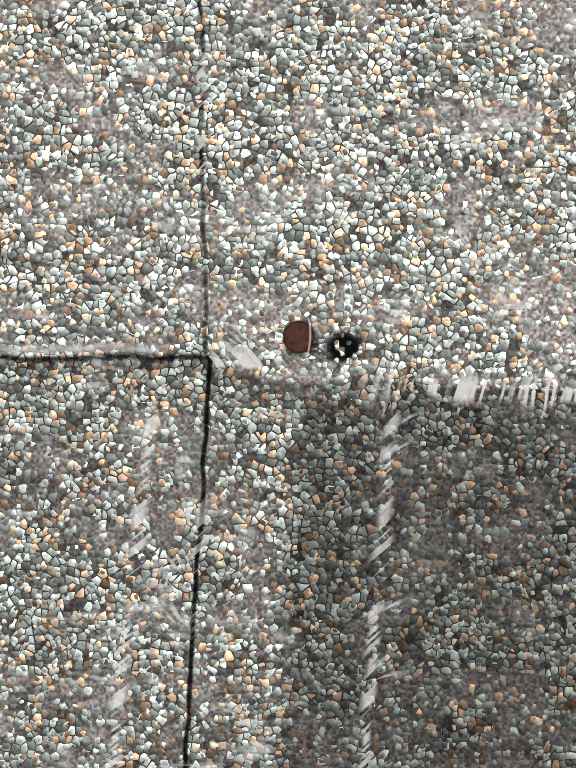
Write a Shadertoy shader that draws this texture.

```glsl
// Weathered mineral roofing felt: stone chips from two cellular layers over
// gritty ground, overlapping sheets with dark seams, and pale frayed fibres
// made from stretched noise, around a rusty nail head and a patch of tar.

float hash(vec2 p) {
    vec3 q = fract(p.xyx * .1031);
    q += dot(q, q.yzx + 33.33);
    return fract((q.x + q.y) * q.z);
}

float noise(vec2 p) {
    vec2 i = floor(p), f = fract(p);
    f *= f * (3. - 2. * f);
    return mix(mix(hash(i), hash(i + vec2(1, 0)), f.x),
               mix(hash(i + vec2(0, 1)), hash(i + 1.), f.x), f.y);
}

float fbm(vec2 p) {
    return .55 * noise(p) + .3 * noise(p * 2.1 + 7.) + .15 * noise(p * 4.3 + 19.);
}

// 1 between lo and hi, with soft ends
float band(float x, float lo, float hi, float soft) {
    return smoothstep(lo - soft, lo + soft, x) * (1. - smoothstep(hi - soft, hi + soft, x));
}

// Angular stones: rgb is the lit colour, a the coverage
vec4 chips(vec2 p, float scale, float cover) {
    vec2 g = p * scale, cell = floor(g), id = cell, away = vec2(0);
    float nearest = 9., second = 9.;
    for (int j = -1; j <= 1; j++)
    for (int i = -1; i <= 1; i++) {
        vec2 c = cell + vec2(i, j);
        vec2 v = g - c - .1 - .8 * vec2(hash(c), hash(c + 51.7));
        float d = length(v * vec2(.8 + .5 * hash(c + 9.3), 1.));
        if (d < nearest) { second = nearest; nearest = d; id = c; away = v; }
        else second = min(second, d);
    }
    float body = smoothstep(.03, .13 + scale / iResolution.y, second - nearest);
    vec3 tint = mix(vec3(.96, 1., .96), vec3(1.12, .94, .77), step(.8, hash(id + 23.1)));
    float tone = mix(.38, .98, hash(id + 3.7)) * (1. + .6 * dot(away, vec2(.4, .9)));
    return vec4(tint * tone, body * step(hash(id + 77.7), cover));
}

// Hairs along a line: q.x runs along it, q.y across it
float fray(vec2 q, float reach) {
    float hair = smoothstep(.35, .75, noise(vec2(q.x * 230., q.y * 22.)));
    float len = reach * (.25 + noise(vec2(q.x * 45., 3.)));
    return hair * (1. - smoothstep(.2 * len, len, abs(q.y)));
}

// Hairs that fan out from one root
float tuft(vec2 q, float angle, float len) {
    vec2 dir = vec2(cos(angle), sin(angle));
    float u = dot(q, dir), v = dot(q, vec2(-dir.y, dir.x));
    float spread = v / (max(u, 0.) + .012) + 8. * u;
    float hair = smoothstep(.35, .8, noise(vec2(spread * 9. + angle * 17., u * 25.)));
    return hair * band(spread, -.45, .75, .25) * band(u, 0., len * .7, len * .3);
}

void mainImage(out vec4 fragColor, in vec2 fragCoord) {
    vec2 p = fragCoord / iResolution.y;
    float px = 1. / iResolution.y;
    p.x *= .75 * iResolution.y / iResolution.x;
    vec2 w = p + .005 * (vec2(noise(p * 30.), noise(p * 30. + 40.)) - .5);

    // Sheet layout
    float ledge = mix(.535, .499, smoothstep(.25, .37, p.x)) - .012 * smoothstep(.5, .75, p.x);
    float upper = smoothstep(ledge - .004, ledge + .004, w.y);
    float seam = mix(mix(.241, .271, p.y * 2.), .276 - .015 * p.y, upper);
    float patchEdge = mix(.358, .39, p.y * 2.);
    float shade = smoothstep(-.018, .018, w.x - patchEdge) * (1. - smoothstep(.465, .492, w.y));

    // Ground and stones
    float worn = smoothstep(.45, .78, fbm(p * vec2(15., 20.))
               + .2 * band(p.y, .51, .62, .05) * smoothstep(.25, .34, p.x) + .06 * shade);
    vec3 col = mix(vec3(.2, .19, .18), vec3(.56, .53, .515), .3 + .7 * worn);
    col *= .7 + .6 * noise(p * 330.);
    vec4 stone = chips(w, 92., .9 - .55 * worn);
    col = mix(col, stone.rgb, stone.a);
    stone = chips(w + 3.3, 135., .5 - .25 * worn);
    col = mix(col, stone.rgb, stone.a);
    col *= .82 + .36 * noise(p * 260. + 11.);
    col *= mix(.95, 1.1, upper) * (1. - .32 * shade);

    // Seams and the shadow under the ledge
    float gap = 1. - smoothstep(.001, .0035 + px, abs(w.x - seam));
    col *= 1. - gap * mix(.8, .55 * smoothstep(.3, .6, noise(vec2(p.y * 35., 2.))), upper);
    float below = ledge - w.y;
    float left = 1. - smoothstep(.25, .3, p.x);
    col *= 1. - mix(.3, .72, left) * band(below, -.003, .004, .004);
    col *= 1. - .22 * band(below, 0., .02, .012);

    // Pale turned-up rim on the left sheet
    float rim = band(w.y - ledge, .006, .017, .005) * (1. - smoothstep(.17, .25, p.x));
    col = mix(col, vec3(.72, .71, .7) * (.8 + .4 * noise(p * vec2(90., 220.))), .75 * rim);

    // Frayed edges
    float rise = w.y - .522;
    float fibre = fray(vec2(w.x + .7 * rise + 6. * rise * rise, rise), .06)
                * band(p.x, .275, .37, .012) * smoothstep(-.004, .002, rise);
    rise = w.y - ledge;
    fibre = max(fibre, fray(vec2(w.x - .25 * rise, rise), .034) * smoothstep(.4, .55, p.x));
    float lower = 1. - smoothstep(.46, .49, p.y);
    float dx = w.x - mix(.146, .199, p.y / .48);
    fibre = max(fibre, .9 * fray(vec2(p.y - .8 * dx, dx), .017) * lower);
    dx = w.x - mix(.473, .513, p.y / .48);
    fibre = max(fibre, .8 * fray(vec2(p.y - dx, dx), .016) * lower);
    dx = w.x - seam;
    float patchy = max(band(p.y, .76, .93, .03), .7 * band(p.y, .18, .36, .04));
    fibre = max(fibre, .85 * fray(vec2(p.y - dx, dx), .014) * patchy);

    // Loose tufts: root, angle, length
    vec4 roots[11] = vec4[](
        vec4(.5, .4, 1.1, .05), vec4(.503, .435, 1.2, .055), vec4(.485, .19, 1.1, .06),
        vec4(.482, .115, .9, .05), vec4(.251, .315, 1.5, .045), vec4(.247, .185, 2.7, .05),
        vec4(.25, .24, 2.9, .06), vec4(.264, .69, 3., .045), vec4(.582, .81, .6, .055),
        vec4(.415, .795, 2.6, .04), vec4(.61, .68, 2.2, .045));
    for (int i = 0; i < 11; i++)
        fibre = max(fibre, .85 * tuft(w - roots[i].xy, roots[i].z, roots[i].w));
    float wisps = smoothstep(.6, .8, fbm(p * vec2(16., 30.) + 31.))
                * smoothstep(.35, .75, noise(vec2(p.x * 45. + p.y * 60., p.y * 190.)));
    fibre = max(fibre, .6 * wisps * (1. - .7 * shade));
    col = mix(col, vec3(.88, .87, .86), .9 * fibre);

    // Tar patch, then the nail head with a hair across it
    float tar = 1. - smoothstep(.012, .03, length((w - vec2(.447, .547)) * vec2(.85, 1.)));
    col = mix(col, vec3(.06, .065, .07), tar * smoothstep(.25, .5, noise(p * 130.)));
    float nail = length((p - vec2(.389, .561)) * vec2(1., .97));
    col *= 1. - .5 * (1. - smoothstep(.019, .027, length(p - vec2(.391, .558))));
    vec3 rust = vec3(.33, .225, .19) * (.65 + .6 * fbm(p * 150.));
    rust *= 1. - .4 * smoothstep(.016, .021, nail);
    col = mix(col, rust, 1. - smoothstep(.0205 - px, .0205 + px, nail));
    dx = abs(p.x - .404 + 5. * (p.y - .565) * (p.y - .565));
    col = mix(col, vec3(.8, .74, .7), .75 * (1. - smoothstep(.0005, .001 + px, dx)) * band(p.y, .54, .585, .004));

    fragColor = vec4(clamp(col, 0., 1.), 1.);
}
```
